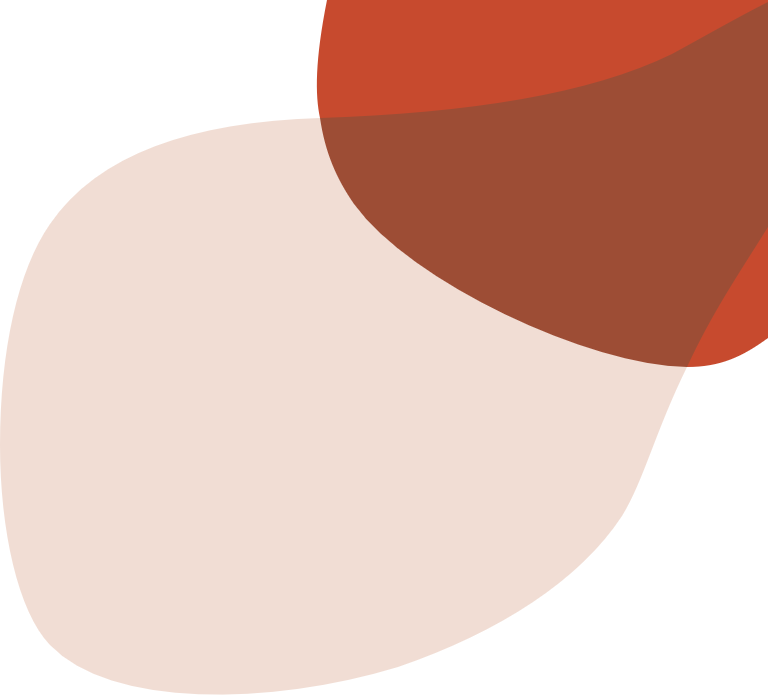
A Shadertoy shader for this background:

```glsl
const vec2 CANVAS = vec2(768.0, 696.0);
const int STEPS = 16;

const vec3 WHITE = vec3(1.0);
const vec3 BLUSH = vec3(0.945, 0.867, 0.831);
const vec3 RUST = vec3(0.780, 0.290, 0.180);
const vec3 UMBER = vec3(0.616, 0.302, 0.208);

// Outline being traced: pen position, squared distance, inside sign
struct Outline {
    vec2 pen;
    float distSq;
    float side;
};

Outline startAt(vec2 pen) {
    return Outline(pen, 1e9, 1.0);
}

vec2 cubicPoint(vec2 a, vec2 b, vec2 c, vec2 d, float t) {
    float s = 1.0 - t;
    return s * s * s * a + 3.0 * s * t * (s * b + t * c) + t * t * t * d;
}

// Extend the outline by a straight piece, flipping the side on each crossing
void lineTo(inout Outline o, vec2 p, vec2 end) {
    vec2 edge = end - o.pen;
    vec2 rel = p - o.pen;
    vec2 gap = rel - edge * clamp(dot(rel, edge) / dot(edge, edge), 0.0, 1.0);
    o.distSq = min(o.distSq, dot(gap, gap));
    if ((o.pen.y > p.y) != (end.y > p.y)) {
        float crossX = o.pen.x + edge.x * rel.y / edge.y;
        if (p.x < crossX) o.side = -o.side;
    }
    o.pen = end;
}

void curveTo(inout Outline o, vec2 p, vec2 b, vec2 c, vec2 d) {
    vec2 a = o.pen;
    for (int i = 1; i <= STEPS; i++) {
        lineTo(o, p, cubicPoint(a, b, c, d, float(i) / float(STEPS)));
    }
}

float coverage(Outline o, float pixel) {
    return clamp(0.5 - o.side * sqrt(o.distSq) / pixel, 0.0, 1.0);
}

// Large pale blob, running off the upper right corner
float paleBlob(vec2 p, float pixel) {
    Outline o = startAt(vec2(320, 118));
    curveTo(o, p, vec2(470, 113), vec2(590, 94), vec2(672, 54));
    curveTo(o, p, vec2(705, 36), vec2(740, 16), vec2(768, 2));
    curveTo(o, p, vec2(1000, -120), vec2(900, 20), vec2(768, 227));
    curveTo(o, p, vec2(738, 275), vec2(712, 313), vec2(687, 367));
    curveTo(o, p, vec2(655, 432), vec2(644, 480), vec2(622, 516));
    curveTo(o, p, vec2(580, 580), vec2(500, 632), vec2(398, 667));
    curveTo(o, p, vec2(270, 706), vec2(110, 708), vec2(50, 645));
    curveTo(o, p, vec2(18, 612), vec2(0, 530), vec2(0, 445));
    curveTo(o, p, vec2(0, 350), vec2(18, 270), vec2(50, 224));
    curveTo(o, p, vec2(98, 154), vec2(192, 122), vec2(320, 118));
    return coverage(o, pixel);
}

// Rust blob, cut by the top and right borders
float rustBlob(vec2 p, float pixel) {
    Outline o = startAt(vec2(327, 0));
    curveTo(o, p, vec2(315, 60), vec2(315, 95), vec2(320, 118));
    curveTo(o, p, vec2(325, 152), vec2(336, 178), vec2(354, 204));
    curveTo(o, p, vec2(410, 282), vec2(590, 366), vec2(687, 367));
    curveTo(o, p, vec2(720, 367), vec2(742, 357), vec2(768, 338));
    curveTo(o, p, vec2(1100, 100), vec2(900, -300), vec2(700, -300));
    curveTo(o, p, vec2(500, -300), vec2(360, -165), vec2(327, 0));
    return coverage(o, pixel);
}

void mainImage(out vec4 fragColor, in vec2 fragCoord) {
    // Design units, with y measured down from the top
    vec2 uv = fragCoord / iResolution.xy;
    vec2 p = vec2(uv.x, 1.0 - uv.y) * CANVAS;
    float pixel = CANVAS.y / iResolution.y;

    float pale = paleBlob(p, pixel);
    float rust = rustBlob(p, pixel);

    // The overlap takes its own darker tone
    vec3 ground = mix(WHITE, BLUSH, pale);
    vec3 cover = mix(RUST, UMBER, pale);
    fragColor = vec4(mix(ground, cover, rust), 1.0);
}
```
